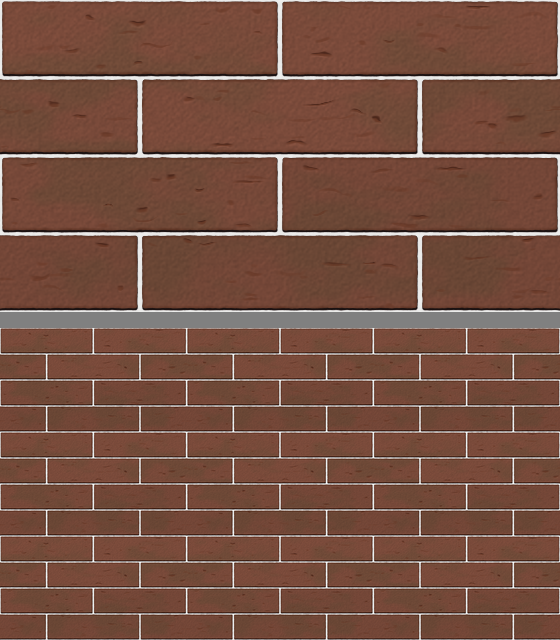
Top, the tile; bottom, the same tile 3 across and 3 down.
A Shadertoy shader for this texture:

```glsl
// Running-bond wall of long brown clay bricks with thin pale joints: 2 across, 4 down.
// Rounded-box distances give bricks and their dark lower edges; hashed, warped
// ellipses give the dents, and wrapping value noise gives grain and stains.

const vec2 BRICKS = vec2(2.0, 4.0);
const vec2 JOINT = vec2(0.0080, 0.0058);   // half joint, in canvas heights
const float CORNER = 0.008;
const float LEDGE = 0.0032;                // half height of the dark lower edge
const int DENTS = 17;

const vec3 CLAY = vec3(0.465, 0.283, 0.222);
const vec3 OLIVE = vec3(0.425, 0.282, 0.212);
const vec3 RUST = vec3(0.400, 0.205, 0.130);
const vec3 CRACK = vec3(0.190, 0.085, 0.060);
const vec3 SHADOW = vec3(0.100, 0.065, 0.065);
const vec3 MORTAR = vec3(0.920, 0.920, 0.915);
const vec3 MORTAR_EDGE = vec3(0.750, 0.710, 0.710);

float hash(vec2 p) {
    return fract(sin(dot(p, vec2(127.1, 311.7))) * 43758.55);
}

// Value noise over the unit canvas, wrapping after a whole number of cells
float noise(vec2 uv, vec2 cells) {
    vec2 p = uv * cells;
    vec2 i = floor(p), f = p - i;
    f = f * f * (3.0 - 2.0 * f);
    vec2 a = mod(i, cells), b = mod(i + 1.0, cells);
    return mix(mix(hash(a), hash(vec2(b.x, a.y)), f.x),
               mix(hash(vec2(a.x, b.y)), hash(b), f.x), f.y);
}

float fbm(vec2 uv, vec2 cells) {
    return 0.55 * noise(uv, cells) + 0.3 * noise(uv, cells * 2.0)
         + 0.15 * noise(uv, cells * 4.0);
}

float roundedBox(vec2 p, vec2 halfSize, float radius) {
    vec2 q = abs(p) - halfSize + radius;
    return length(max(q, 0.0)) + min(max(q.x, q.y), 0.0) - radius;
}

float coverage(float dist, float pixel) {
    return 1.0 - smoothstep(-0.7 * pixel, 0.7 * pixel, dist);
}

// x: smeared dent, y: dark crease on its upper side, z: lit lower lip
vec3 dents(vec2 p, vec2 id, vec2 halfSize, vec2 warp) {
    vec3 marks = vec3(0.0);
    for (int i = 0; i < DENTS; i++) {
        vec2 seed = id * 17.3 + float(i) * vec2(1.7, 2.9) + 0.5;
        vec2 place = vec2(hash(seed), hash(seed + 5.1)) * 2.0 - 1.0;
        float size = hash(seed + 9.7);
        float depth = hash(seed + 13.3);
        float slant = hash(seed + 21.9) - 0.5;
        float len = mix(0.016, 0.058, size * size);
        float thick = mix(0.0045, 0.0095, hash(seed + 31.1));

        vec2 d = p - place * halfSize * vec2(0.93, 0.90) + warp;
        d.y += slant * (0.25 * d.x + 0.6 * d.x * d.x / len);
        vec2 e = d / vec2(len, thick);
        float body = 1.0 - smoothstep(0.35, 1.1, length(e));
        float span = 1.0 - smoothstep(0.4, 0.95, abs(e.x));
        float crease = span * exp(-pow((e.y - 0.45) * 3.0, 2.0));
        float lip = span * exp(-pow((e.y + 1.2) * 2.5, 2.0));
        marks = max(marks, vec3(body * mix(0.35, 1.0, depth),
                                crease * smoothstep(0.45, 1.0, depth),
                                lip * depth));
    }
    return marks;
}

vec3 mortarColor(vec2 uv, float dist) {
    float grime = smoothstep(0.004, 0.0, dist) * noise(uv, vec2(90.0, 50.0));
    return mix(MORTAR, MORTAR_EDGE, 0.65 * grime) + 0.03 * (noise(uv, vec2(200.0, 112.0)) - 0.5);
}

vec3 clayColor(vec2 uv, vec2 p, vec2 id, vec2 halfSize, float dist) {
    // Broad stains and a small change of tone from brick to brick
    float stain = smoothstep(0.35, 0.65, fbm(uv, vec2(7.0, 8.0)) + 0.12 * (hash(id + 3.0) - 0.5));
    vec3 color = mix(CLAY, OLIVE, stain) * mix(0.97, 1.04, hash(id + 8.0));

    // Embossed grain, lit from the upper left
    vec2 cells = vec2(190.0, 106.0), toLight = vec2(-0.0016, 0.0028);
    float relief = noise(uv, cells) - noise(uv + toLight, cells);
    float speck = noise(uv, cells * 1.5) - 0.5;
    color *= 1.0 + 0.13 * relief + 0.07 * speck;

    // Dents, pulled into ragged shapes by the warp
    vec2 warp = vec2(fbm(uv, vec2(24.0, 20.0)), fbm(uv + 0.37, vec2(30.0, 34.0))) - 0.5;
    vec3 marks = dents(p, id, halfSize, warp * vec2(0.05, 0.022));
    color = mix(color, RUST, 0.72 * marks.x);
    color = mix(color, CRACK, 0.55 * marks.y);
    color *= 1.0 + 0.08 * marks.z * (1.0 - marks.x);

    // Burnt rim
    float rim = smoothstep(-0.011, -0.001, dist) * fbm(uv, vec2(40.0, 30.0));
    return mix(color, RUST * 0.85, 0.9 * rim);
}

void mainImage(out vec4 fragColor, in vec2 fragCoord) {
    vec2 uv = fragCoord / iResolution.xy;
    float pixel = 1.0 / iResolution.y;
    vec2 cell = vec2(iResolution.x / iResolution.y, 1.0) / BRICKS;

    // Every other course moves by half a brick
    vec2 grid = uv * BRICKS;
    grid.x += 0.5 * (1.0 - mod(floor(grid.y), 2.0));
    vec2 id = mod(floor(grid), BRICKS);
    vec2 p = (fract(grid) - 0.5) * cell;

    // The face sits slightly above and left of the dark block behind it
    vec2 halfSize = 0.5 * cell - JOINT;
    float chip = 0.0028 * (fbm(uv, vec2(100.0, 56.0)) - 0.5);
    float block = roundedBox(p, halfSize, CORNER) + chip;
    vec2 faceShift = vec2(-0.0008, LEDGE);
    float face = roundedBox(p - faceShift, halfSize - abs(faceShift), CORNER) + 1.5 * chip;

    vec3 color = mortarColor(uv, block);
    color = mix(color, SHADOW, coverage(block, pixel));
    color = mix(color, clayColor(uv, p, id, halfSize, face), coverage(face, pixel));
    fragColor = vec4(color, 1.0);
}
```
